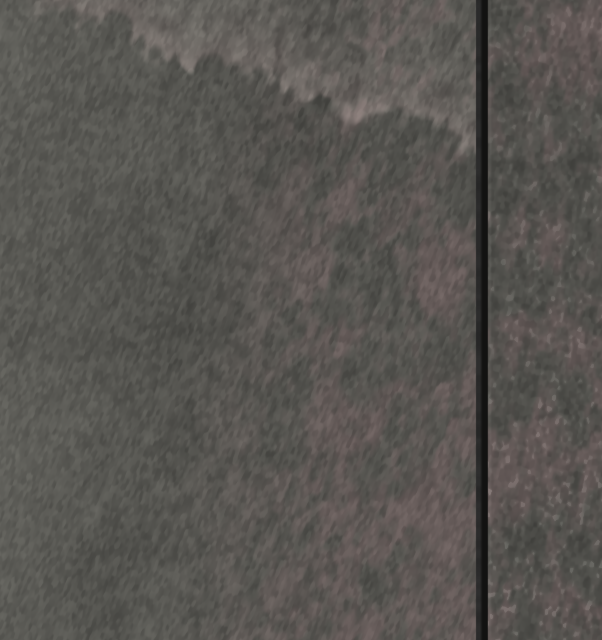
Write a Shadertoy shader that draws this texture.

```glsl
vec3 hash3(vec2 cell) {
    vec3 q = fract(cell.xyx * vec3(0.1031, 0.1030, 0.0973));
    q += dot(q, q.yxz + 33.33);
    return fract((q.xxy + q.yzz) * q.zyx);
}

// Cellular noise: every cell holds one grain of random tone, softly blended
float grains(vec2 p, float crispness) {
    vec2 cell = floor(p);
    float tone = 0.0, total = 0.0;
    for (int j = -1; j <= 1; j++)
    for (int i = -1; i <= 1; i++) {
        vec2 id = cell + vec2(i, j);
        vec3 h = hash3(id + 57.0);
        vec2 d = p - id - 0.15 - 0.7 * h.xy;
        float weight = exp(-crispness * dot(d, d));
        tone += weight * h.z;
        total += weight;
    }
    return tone / total - 0.5;
}

void mainImage(out vec4 fragColor, in vec2 fragCoord) {
    vec2 p = fragCoord / iResolution.y;
    float seamOffset = p.x - 0.753;
    float rightSlab = step(0.0, seamOffset);

    // Steep grain that leans to the right, more upright on the right slab
    float lean = mix(0.38, 0.2, rightSlab);
    vec2 along = vec2(sin(lean), cos(lean));
    vec2 g = vec2(dot(p, vec2(along.y, -along.x)), dot(p, along)) + 7.0 * rightSlab;
    float fine = grains(g * mix(vec2(210.0, 100.0), vec2(160.0, 115.0), rightSlab), 5.0);
    float medium = grains(g * vec2(82.0, 46.0), 4.5);
    float patches = grains(g * vec2(23.0, 15.0), 4.0);
    float broad = grains(p * 5.0 + 3.0, 3.0);

    // Slate tone with a shaded diagonal trough and a lighter left side
    float tone = 0.338 + 0.075 * fine + 0.042 * broad;
    float coarse = mix(0.45, 1.0, smoothstep(0.1, 0.45, p.x));
    tone += coarse * (0.065 * medium + 0.04 * patches);
    float trough = p.x - 0.12 - 0.4 * p.y;
    tone -= 0.024 * exp(-90.0 * trough * trough);
    tone += 0.018 * smoothstep(0.22, 0.04, p.x);
    tone -= 0.012 * rightSlab;

    // Faint slanted scratch
    float scratch = p.y - 0.14 - 1.35 * (p.x - 0.1) + 0.02 * patches;
    tone += 0.022 * exp(-5000.0 * scratch * scratch)
          * smoothstep(0.08, 0.12, p.x) * smoothstep(0.28, 0.22, p.x);

    // Pale ragged vein, sharp below and fading upward
    float edge = p.y - 1.005 + 0.31 * p.x + 0.012 * sin(27.0 * p.x)
               + 0.045 * patches + 0.025 * medium;
    float above = smoothstep(-0.012, 0.016, edge) * (1.0 - rightSlab)
                * smoothstep(0.03, 0.09, p.x);
    float vein = above * exp(-14.0 * max(edge, 0.0));
    tone += 0.025 * above + vein * (0.075 + 0.1 * medium + 0.06 * patches);

    // Rusty pink mottling over the right part
    float rustArea = smoothstep(0.22, 0.55, p.x + 0.1 * broad - 0.1 * p.y);
    float rust = rustArea * smoothstep(-0.18, 0.28, 0.5 * patches + 0.4 * medium + 0.4 * broad);
    rust = max(rust, 0.6 * vein);
    vec3 color = tone * mix(vec3(1.0, 0.995, 0.94), vec3(1.1, 0.985, 0.965), rust);

    // Bright mineral specks, densest low on the right slab
    float speck = smoothstep(0.3, 0.46, fine + 0.25 * medium);
    color += 0.06 * speck * rightSlab * mix(1.0, 0.4, p.y);

    // Seam: grey bevel on the left, black gap, thin lit edge on the right
    color += 0.03 * smoothstep(0.004, 0.0, abs(seamOffset - 0.0125));
    float bevel = 0.165 + 0.04 * grains(vec2(2.0, p.y * 70.0), 5.0);
    vec3 gap = mix(vec3(bevel), vec3(0.07, 0.07, 0.065), smoothstep(-0.004, 0.002, seamOffset));
    color = mix(color, gap, smoothstep(0.0105, 0.008, abs(seamOffset)));

    fragColor = vec4(color, 1.0);
}
```
